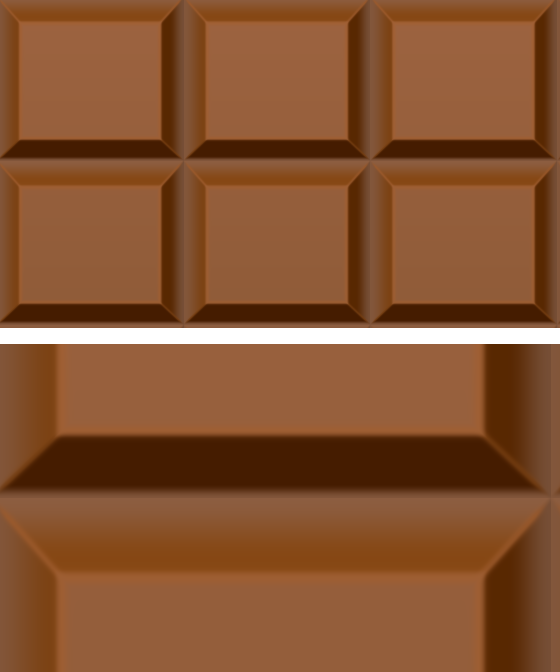
Top: the whole. Bottom: its middle third, enlarged.
Reproduce this pattern procedurally as a Shadertoy shader.

```glsl
// A bar of milk chocolate: bevelled rectangular pieces in a three by two grid.

#define GRID vec2(3.0, 2.0)            // pieces across and down
#define SHIFT vec2(0.016, 0.020)       // grid offset, in cells
#define BEVEL_NEAR vec2(0.120, 0.154)  // left and top bevel, in cells
#define BEVEL_FAR vec2(0.122, 0.130)   // right and bottom bevel, in cells
#define SOFTNESS 0.07                  // edge blur, in bevel widths
#define FACE_TOP vec3(0.615, 0.388, 0.250)
#define FACE_LOW vec3(0.560, 0.357, 0.220)
#define SEAM vec3(0.550, 0.365, 0.250)
#define RIM vec3(0.640, 0.370, 0.180)
#define ORANGE vec3(0.525, 0.280, 0.080)
#define SHADOW vec3(0.270, 0.110, 0.000)

// Soft line centred on zero
float ridge(float d, float width) {
    return exp(-d * d / (width * width));
}

// Bevel colours run from the seam (t = 0) to the face (t = 1)
vec3 topBevel(float t) {
    return mix(SEAM, ORANGE, smoothstep(0.0, 0.8, t));
}

vec3 bottomBevel(float t) {
    return mix(SEAM * 0.92, SHADOW, smoothstep(0.0, 0.22, t));
}

vec3 leftBevel(float t) {
    return mix(SEAM * 0.93, ORANGE * 0.92, smoothstep(0.0, 0.95, t));
}

vec3 rightBevel(float t) {
    return mix(SEAM * 0.84, vec3(0.345, 0.155, 0.005), smoothstep(0.0, 0.65, t));
}

void mainImage(out vec4 fragColor, in vec2 fragCoord) {
    vec2 uv = fragCoord / iResolution.xy;
    vec2 cell = fract(vec2(uv.x, 1.0 - uv.y) * GRID + SHIFT);

    // Distance from the seams, measured in bevel widths
    vec2 nearSide = cell / BEVEL_NEAR;
    vec2 farSide = (1.0 - cell) / BEVEL_FAR;
    vec2 side = min(nearSide, farSide);
    float inset = min(side.x, side.y);
    float pixel = GRID.y / (iResolution.y * BEVEL_FAR.y);
    float blur = max(SOFTNESS, 0.7 * pixel);

    // Four sloping sides joined along the mitres
    bool isLeft = nearSide.x < farSide.x;
    bool isTop = nearSide.y < farSide.y;
    vec3 across = isLeft ? leftBevel(side.x) : rightBevel(side.x);
    vec3 down = isTop ? topBevel(side.y) : bottomBevel(side.y);
    float turn = side.x - side.y;
    vec3 color = mix(across, down, smoothstep(-blur, blur, turn));

    // Worn light along each mitre, stronger on the lit upper corners
    float mitre = ridge(turn, blur * 1.1) * smoothstep(0.0, 0.25, inset);
    vec3 mitreColor = isTop ? RIM * 0.96 : ORANGE * 0.92;
    color = mix(color, mitreColor, mitre * (isTop ? 0.75 : 0.65));

    // Flat face, darkening slowly down the bar
    vec3 face = mix(FACE_LOW, FACE_TOP, uv.y);
    color = mix(color, face, smoothstep(1.0 - blur, 1.0 + blur, inset));

    // Rounded rim where the face meets the bevels
    float rim = ridge(inset - 1.05, blur * 1.3);
    color = mix(color, RIM, rim * 0.6);

    fragColor = vec4(color, 1.0);
}
```
